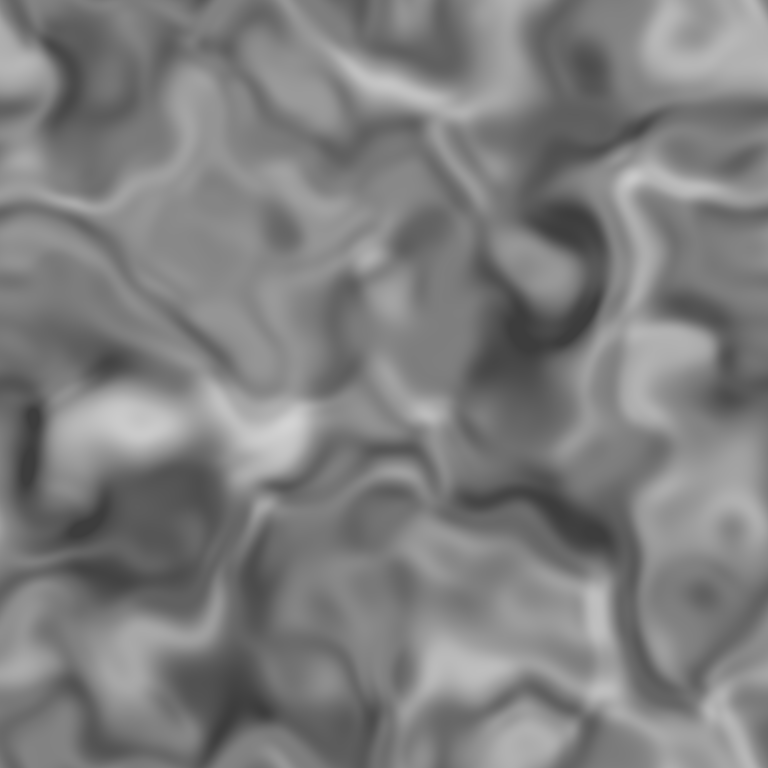
A WebGL 1 fragment shader for this texture:

```glsl
precision highp float;
// Smooth grey marbling: soft blobs, folded ridges and thin curved contours.
// Wrapping gradient noise is sampled at points displaced by two more noise
// fields, so the folds tile in both directions.

uniform vec2 u_resolution;

const float BASE_CELLS = 5.0;    // whole noise cells across the canvas
const float WARP_CELLS = 5.0;    // whole cells of the displacement fields
const float WARP_AMOUNT = 0.28;  // displacement, in canvas widths
const float OCTAVE_GAIN = 0.45;  // strength of each finer octave
const float MID_GREY = 0.495;
const float CONTRAST = 0.45;
const float DARKEST = 0.24;
const float LIGHTEST = 0.84;
const int OCTAVES = 2;
const float TAU = 6.28319;

float hash(vec2 p) {
  vec3 h = fract(p.xyx * 0.1031);
  h += dot(h, h.yzx + 33.33);
  return fract((h.x + h.y) * h.z);
}

// Unit gradient at a lattice point, repeating after "period" cells.
vec2 gradient(vec2 cell, float period, float seed) {
  vec2 wrapped = cell - period * floor((cell + 0.5) / period);
  float angle = TAU * hash(wrapped + seed * vec2(17.0, 31.0));
  return vec2(cos(angle), sin(angle));
}

float gradientNoise(vec2 p, float period, float seed) {
  vec2 cell = floor(p);
  vec2 f = p - cell;
  vec2 blend = f * f * f * (f * (f * 6.0 - 15.0) + 10.0);
  vec2 right = vec2(1.0, 0.0);
  vec2 up = vec2(0.0, 1.0);
  float a = dot(gradient(cell, period, seed), f);
  float b = dot(gradient(cell + right, period, seed), f - right);
  float c = dot(gradient(cell + up, period, seed), f - up);
  float d = dot(gradient(cell + 1.0, period, seed), f - 1.0);
  return mix(mix(a, b, blend.x), mix(c, d, blend.x), blend.y);
}

// Octave sum; the period doubles along with the frequency.
float layeredNoise(vec2 uv, float cells, float seed) {
  float sum = 0.0;
  float weight = 1.0;
  for (int i = 0; i < OCTAVES; i++) {
    sum += weight * gradientNoise(uv * cells, cells, seed);
    cells *= 2.0;
    weight *= OCTAVE_GAIN;
    seed += 1.0;
  }
  return sum;
}

void main() {
  vec2 uv = gl_FragCoord.xy / u_resolution;

  // Displacement folds the plane into ridges and pockets.
  vec2 warp = vec2(layeredNoise(uv, WARP_CELLS, 3.0),
                   layeredNoise(uv, WARP_CELLS, 11.0));
  float height = layeredNoise(uv + WARP_AMOUNT * warp, BASE_CELLS, 23.0);

  float grey = clamp(MID_GREY + CONTRAST * height, DARKEST, LIGHTEST);
  gl_FragColor = vec4(vec3(grey), 1.0);
}
```
